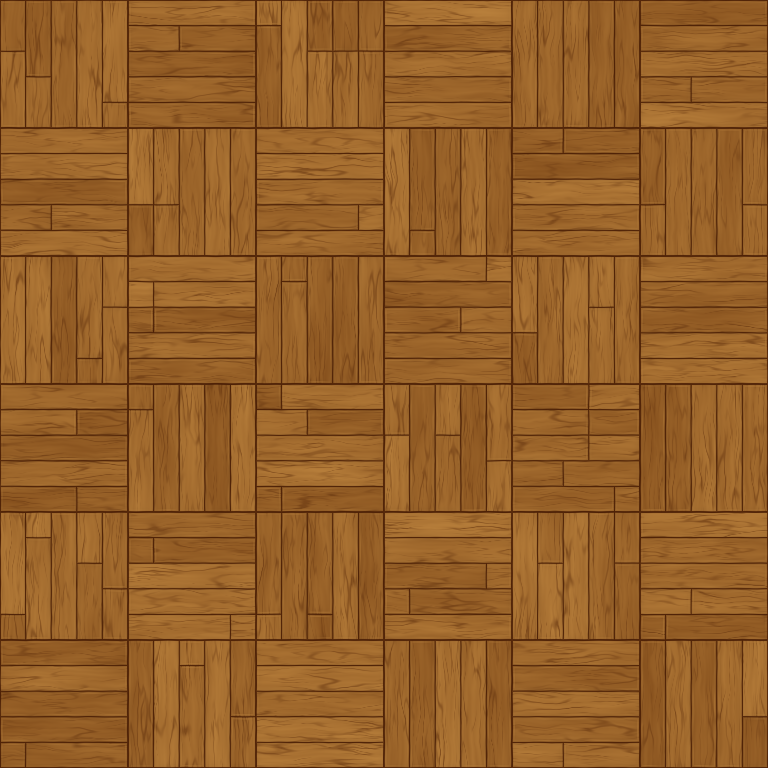
Write a Shadertoy shader that draws this texture.

```glsl
#define BLOCKS 6.0
#define PLANKS 5.0
#define CUT_CHANCE 0.33
#define BLOCK_SEAM 0.0064
#define PLANK_SEAM 0.0043
#define WOBBLE 0.0035
#define TONE_SPREAD 0.68
#define WOOD_DARK vec3(0.540, 0.328, 0.122)
#define WOOD_LIGHT vec3(0.692, 0.472, 0.215)
#define STREAK_COLOR vec3(0.42, 0.225, 0.07)
#define SEAM_COLOR vec3(0.30, 0.125, 0.022)
#define EDGE_GLOW 0.42

float hash(vec3 p) {
    p = fract(p * vec3(0.1031, 0.1130, 0.0973));
    p += dot(p, p.yzx + 33.33);
    return fract((p.x + p.y) * p.z);
}

vec2 gradient(vec2 cell) {
    float angle = 6.28319 * hash(vec3(cell, 7.0));
    return vec2(cos(angle), sin(angle));
}

// Gradient noise, roughly -0.7 to 0.7
float noise(vec2 p) {
    vec2 i = floor(p), f = fract(p);
    vec2 u = f * f * f * (f * (f * 6.0 - 15.0) + 10.0);
    vec2 e = vec2(0.0, 1.0);
    float low = mix(dot(gradient(i), f), dot(gradient(i + e.yx), f - e.yx), u.x);
    float high = mix(dot(gradient(i + e.xy), f - e.xy),
                     dot(gradient(i + e.yy), f - e.yy), u.x);
    return mix(low, high, u.y);
}

// Soft-edged line of the given half width
float line(float dist, float halfWidth, float pixel) {
    return 1.0 - smoothstep(halfWidth - 0.6 * pixel, halfWidth + 0.6 * pixel, dist);
}

// Thin wavy streaks along the zero contours of stretched noise
float streaks(vec2 p, float width) {
    float contour = abs(noise(p));
    float presence = smoothstep(-0.18, 0.32, noise(p * vec2(1.0, 0.5) + 41.3));
    return presence * (1.0 - smoothstep(0.0, width, contour));
}

vec3 wood(vec2 p, float seed, float drift) {
    vec2 g = p + vec2(seed * 57.0, seed * 31.0);
    g.y += 0.030 * noise(g * vec2(3.5, 4.0)) + 0.007 * noise(g * vec2(13.0, 10.0));
    float broad = noise(g * vec2(1.6, 9.0));
    float fibre = noise(g * vec2(3.0, 38.0));
    float tone = 0.55 + TONE_SPREAD * (seed - 0.5) + drift + 0.32 * broad + 0.24 * fibre;
    vec3 color = mix(WOOD_DARK, WOOD_LIGHT, tone);
    float grain = 0.52 * streaks(g * vec2(1.9, 17.0), 0.11)
                + 0.36 * streaks(g * vec2(2.8, 28.0) + 13.7, 0.14);
    return mix(color, STREAK_COLOR, min(grain, 0.65));
}

void mainImage(out vec4 fragColor, in vec2 fragCoord) {
    vec2 p = fragCoord / iResolution.xy * BLOCKS;
    float pixel = BLOCKS / min(iResolution.x, iResolution.y);

    // Slow change of tone over the whole floor
    float drift = 0.22 * noise(p * 0.8 + 5.3);

    // Hand-drawn waver of the joints
    p += WOBBLE * vec2(noise(p * 8.0), noise(p * 8.0 + 23.0));
    vec2 block = floor(p), q = fract(p);

    // Alternate direction: q.x runs along the planks, q.y across them
    if (mod(block.x + block.y, 2.0) > 0.5) q = q.yx;
    float row = min(floor(q.y * PLANKS), PLANKS - 1.0);
    vec3 id = vec3(mod(block, BLOCKS), row) + 1.0;

    // Some planks are cut in two at a multiple of the plank width
    bool isCut = hash(id + 19.0) < CUT_CHANCE;
    float cut = floor(1.0 + hash(id + 53.0) * (PLANKS - 1.0)) / PLANKS;
    float side = isCut ? step(cut, q.x) : 0.0;
    float seed = hash(id + vec3(0.0, 0.0, 80.0 + 9.0 * side));

    // Distances to the joints
    vec2 border = min(q, 1.0 - q);
    float blockDist = min(border.x, border.y);
    float across = fract(q.y * PLANKS);
    float plankDist = min(across, 1.0 - across) / PLANKS;
    if (isCut) plankDist = min(plankDist, abs(q.x - cut));
    float edgeDist = min(blockDist, plankDist);

    vec3 color = wood(q, seed, drift);

    // Worn light rim beside the joints, broken up by noise
    float wear = smoothstep(-0.3, 0.4, noise(p * 5.0 + 71.0));
    float rim = line(abs(edgeDist - 0.016), 0.005, pixel);
    color = mix(color, WOOD_LIGHT * 1.06, EDGE_GLOW * (0.2 + wear) * rim);

    // Dark joints with a faint soft shadow
    color *= 1.0 - 0.10 * exp(-edgeDist * 60.0);
    float seam = max(0.95 * line(plankDist, PLANK_SEAM, pixel),
                     line(blockDist, BLOCK_SEAM, pixel));
    color = mix(color, SEAM_COLOR, seam);

    fragColor = vec4(color, 1.0);
}
```
